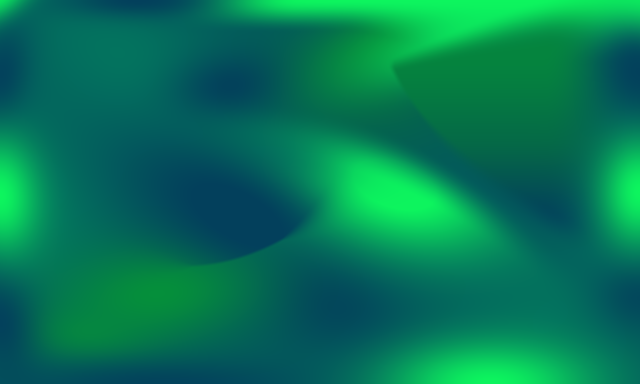
Reproduce this background procedurally as a WebGL 2 fragment shader.

```glsl
#version 300 es
precision highp float;
// Soft emerald and navy mesh gradient with two crisp folded edges.
uniform vec2 u_resolution;
out vec4 outColor;

const vec3 NAVY = vec3(0.01, 0.25, 0.36);
const vec3 DEEP = vec3(0.01, 0.35, 0.36);
const vec3 TEAL = vec3(0.01, 0.46, 0.37);
const vec3 FOREST = vec3(0.02, 0.40, 0.28);
const vec3 LEAF = vec3(0.02, 0.56, 0.23);
const vec3 LIME = vec3(0.05, 0.96, 0.37);

// Rotated elliptical falloff: 1 at the centre, 1/e at the radii.
float glow(vec2 p, vec2 centre, vec2 radii, float angle) {
  float c = cos(angle), s = sin(angle);
  vec2 d = p - centre;
  vec2 q = vec2(c * d.x + s * d.y, c * d.y - s * d.x) / radii;
  return exp(-dot(q, q));
}

// Smooth step across an edge of the given half width.
float side(float d, float soft) {
  return smoothstep(-soft, soft, d);
}

// Broad pools of colour behind the folds.
vec3 backdrop(vec2 p) {
  vec3 c = DEEP;
  c = mix(c, TEAL, glow(p, vec2(0.36, 0.80), vec2(0.40, 0.20), -0.7));
  c = mix(c, TEAL, 0.8 * glow(p, vec2(0.15, 0.45), vec2(0.20, 0.30), 0.0));
  c = mix(c, TEAL, 0.7 * glow(p, vec2(1.48, 0.20), vec2(0.30, 0.15), 0.3));
  c = mix(c, FOREST, glow(p, vec2(0.98, 0.77), vec2(0.28, 0.17), 0.0));
  c = mix(c, NAVY, glow(p, vec2(0.61, 0.775), vec2(0.16, 0.09), 0.1));
  c = mix(c, NAVY, 0.95 * glow(p, vec2(0.86, 0.225), vec2(0.20, 0.14), -0.5));
  c = mix(c, LEAF, glow(p, vec2(0.41, 0.235), vec2(0.27, 0.13), 0.1));
  c = mix(c, LEAF, 0.7 * glow(p, vec2(0.22, 0.13), vec2(0.17, 0.07), 0.0));
  return c;
}

// Bright light along the top, with a wedge reaching down to the fold.
vec3 topLight(vec3 c, vec2 p) {
  c = mix(c, LEAF, 0.9 * glow(p, vec2(1.00, 0.89), vec2(0.22, 0.10), 0.45));
  c = mix(c, LIME, 0.75 * glow(p, vec2(1.20, 0.91), vec2(0.24, 0.08), 0.4));
  float reach = 0.05 + 0.05 * smoothstep(0.9, 1.3, p.x);
  float band = smoothstep(1.0 - 1.7 * reach, 1.0, p.y);
  return mix(c, LIME, band * smoothstep(0.40, 0.78, p.x));
}

// Central flare under a falling arc, cut by the navy bowl on its left.
vec3 flareAndBowl(vec3 c, vec2 p) {
  float run = max(p.x - 0.65, 0.0);
  float arc = 0.685 - 0.58 * run * run;
  float under = smoothstep(-0.05, 0.09, arc - p.y);
  float flare = glow(p, vec2(1.03, 0.52), vec2(0.30, 0.16), -0.3);
  c = mix(c, LIME, under * min(1.15 * flare, 1.0));
  c = mix(c, TEAL, 0.6 * glow(p, vec2(0.72, 0.61), vec2(0.20, 0.07), -0.2));

  float rise = max(p.x - 0.48, 0.0);
  float rim = 0.307 + 1.05 * rise * rise;
  float soft = 0.006 + 0.5 * max(0.50 - p.x, 0.0) + 0.5 * max(p.x - 0.74, 0.0);
  float bowl = glow(p, vec2(0.62, 0.44), vec2(0.34, 0.155), -0.5);
  return mix(c, NAVY, min(1.15 * bowl, 1.0) * side(p.y - rim, soft));
}

// Large leaf on the right, green above and navy at its foot.
vec3 rightFold(vec3 c, vec2 p) {
  float drop = max(0.826 - p.y, 0.0);
  float spine = 1.022 + 0.45 * drop + 1.4 * drop * drop;
  float run = max(p.x - 1.02, 0.0);
  float crest = 0.83 + 0.345 * run - 0.2 * run * run;
  float mask = side(p.x - spine, 0.010 + 0.22 * max(drop - 0.12, 0.0));
  mask *= side(crest - p.y, 0.02 + 0.12 * min(run, 0.5));
  mask *= 1.0 - smoothstep(1.42, 1.66, p.x + 0.25 * max(0.5 - p.y, 0.0));
  mask *= smoothstep(0.20, 0.42, p.y - 0.35 * max(p.x - 1.40, 0.0));

  vec3 tint = mix(NAVY, FOREST, smoothstep(0.40, 0.65, p.y));
  tint = mix(tint, LEAF, 0.75 * smoothstep(0.56, 0.88, p.y));
  return mix(c, tint, mask);
}

// Dark and bright patches that sit on the border of the canvas.
vec3 border(vec3 c, vec2 p) {
  c = mix(c, NAVY, glow(p, vec2(0.36, 1.00), vec2(0.20, 0.045), 0.0));
  c = mix(c, NAVY, glow(p, vec2(0.00, 0.79), vec2(0.07, 0.14), -0.2));
  c = mix(c, NAVY, glow(p, vec2(0.00, 0.17), vec2(0.09, 0.16), 0.2));
  c = mix(c, NAVY, 0.9 * glow(p, vec2(0.42, 0.00), vec2(0.36, 0.06), 0.0));
  c = mix(c, NAVY, glow(p, vec2(1.67, 0.80), vec2(0.09, 0.13), 0.3));
  c = mix(c, NAVY, 0.9 * glow(p, vec2(1.67, 0.24), vec2(0.12, 0.11), 0.0));
  c = mix(c, LIME, glow(p, vec2(0.00, 0.49), vec2(0.10, 0.15), 0.1));
  c = mix(c, LIME, glow(p, vec2(1.67, 0.50), vec2(0.105, 0.14), 0.0));
  c = mix(c, LIME, glow(p, vec2(1.28, 0.00), vec2(0.27, 0.11), 0.0));
  return mix(c, LIME, 0.9 * glow(p, vec2(0.00, 1.01), vec2(0.10, 0.05), 0.6));
}

void main() {
  vec2 p = gl_FragCoord.xy / u_resolution * vec2(1.67, 1.0);
  vec3 color = topLight(backdrop(p), p);
  color = flareAndBowl(color, p);
  color = rightFold(color, p);
  outColor = vec4(border(color, p), 1.0);
}
```
